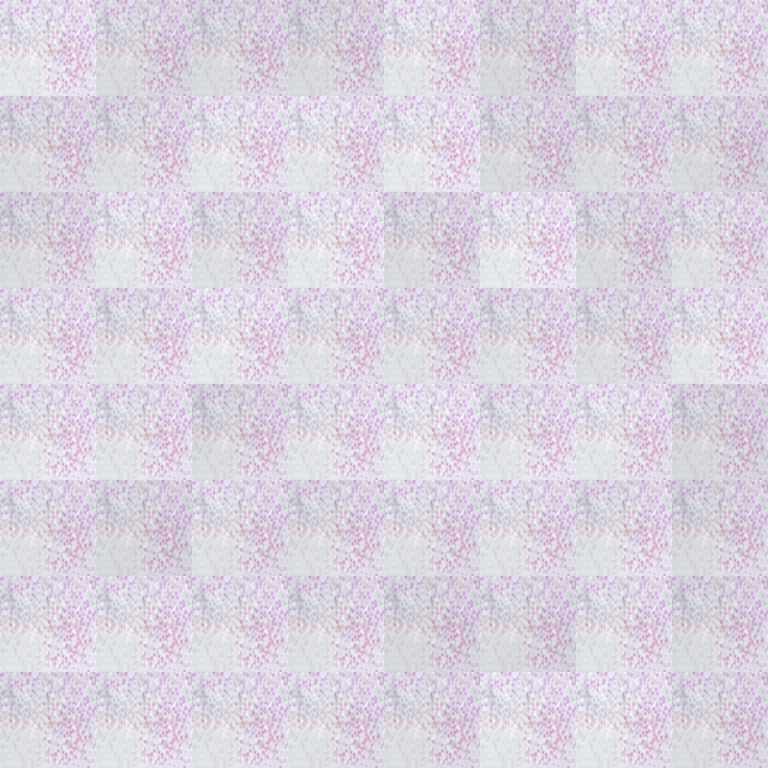
A WebGL 1 fragment shader for this pattern:

```glsl
precision highp float;
// Eight by eight grid of one pale tile: a chalky grey ground speckled with lilac,
// pink, ochre and blue dabs. Soft masks place the jittered dabs inside the tile;
// each repeat gets its own brightness and a slight diagonal shade.

uniform vec2 u_resolution;

float hash(vec2 p) {
  vec3 v = fract(p.xyx * 0.1031);
  v += dot(v, v.yzx + 33.33);
  return fract((v.x + v.y) * v.z);
}

float noise(vec2 p) {
  vec2 i = floor(p);
  vec2 f = fract(p);
  f = f * f * (3.0 - 2.0 * f);
  return mix(mix(hash(i), hash(i + vec2(1.0, 0.0)), f.x),
             mix(hash(i + vec2(0.0, 1.0)), hash(i + 1.0), f.x), f.y);
}

// Soft elliptical patch, 1 at its centre
float patchMask(vec2 q, vec2 centre, vec2 radius) {
  vec2 d = (q - centre) / radius;
  return exp(-dot(d, d));
}

// Jittered paint dabs; density is the share of cells that hold one
float dabs(vec2 p, float density, float seed) {
  float cover = 0.0;
  for (int y = -1; y <= 1; y++) {
    for (int x = -1; x <= 1; x++) {
      vec2 cell = floor(p) + vec2(float(x), float(y));
      vec2 key = cell + seed;
      vec2 jitter = vec2(hash(key), hash(key + 71.0));
      vec2 d = (p - cell - jitter) * vec2(1.1, 0.8);
      float rank = hash(key + 139.0);
      float present = smoothstep(rank - 0.08, rank + 0.08, density);
      cover = max(cover, present * (1.0 - smoothstep(0.15, 0.65, length(d))));
    }
  }
  return cover;
}

vec3 tileColour(vec2 q) {
  // Ragged coordinates keep the patches from looking round
  vec2 w = q + 0.13 * (vec2(noise(q * 9.0 + 5.0), noise(q * 9.0 + 47.0)) - 0.5);
  float clump = noise(q * 13.0 + 90.0);
  float bare = smoothstep(0.56, 0.42, w.x) * smoothstep(0.42, 0.31, w.y);
  float busy = 1.0 - 0.94 * bare;

  // Ground: cool chalk, turning lilac white where the dabs gather
  vec3 colour = mix(vec3(0.875, 0.888, 0.892), vec3(0.888, 0.868, 0.918), busy * 0.85);
  colour = mix(colour, vec3(0.87, 0.90, 0.91), 0.7 * patchMask(w, vec2(0.2, 0.72), vec2(0.25, 0.17)));

  // Dab layers, each gathered in its own part of the tile
  float ochre = patchMask(w, vec2(0.35, 0.49), vec2(0.5, 0.11));
  float lilac = patchMask(w, vec2(0.82, 0.78), vec2(0.3, 0.35))
              + 0.8 * patchMask(w, vec2(0.3, 0.97), vec2(0.25, 0.09));
  float pink = patchMask(w, vec2(0.76, 0.22), vec2(0.25, 0.24));
  float blue = patchMask(w, vec2(0.09, 0.74), vec2(0.11, 0.16));
  colour = mix(colour, vec3(0.79, 0.76, 0.79),
               0.65 * dabs(q * 25.0, busy * (0.16 + 0.35 * clump), 11.0));
  colour = mix(colour, vec3(0.86, 0.77, 0.71),
               0.75 * dabs(q * 27.0, busy * (0.03 + 0.55 * ochre), 211.0));
  colour = mix(colour, vec3(0.70, 0.76, 0.81),
               0.75 * dabs(q * 22.0, busy * (0.03 + 0.55 * blue), 307.0));
  colour = mix(colour, vec3(0.80, 0.62, 0.87),
               0.8 * dabs(q * 28.0, busy * (0.06 + lilac * (0.12 + 0.45 * clump)), 401.0));
  colour = mix(colour, vec3(0.83, 0.61, 0.78),
               0.8 * dabs(q * 26.0, busy * (0.05 + pink * (0.2 + 0.45 * clump)), 503.0));
  colour = mix(colour, vec3(0.94, 0.94, 0.96),
               0.7 * dabs(q * 24.0, busy * 0.22, 601.0));

  // Small dark stains and fine plaster grain
  float stain = patchMask(w, vec2(0.48, 0.72), vec2(0.022, 0.08))
              + 0.8 * patchMask(w, vec2(0.11, 0.73), vec2(0.03, 0.055));
  colour = mix(colour, vec3(0.66, 0.59, 0.66), 0.55 * min(stain, 1.0));
  float grain = noise(q * 47.0 + 13.0) + 0.5 * noise(q * 29.0 + 61.0) - 0.75;
  return colour + grain * mix(0.045, 0.075, busy);
}

void main() {
  vec2 grid = gl_FragCoord.xy / u_resolution * 8.0;
  vec2 cell = floor(grid);
  vec2 q = fract(grid);

  // Uneven exposure from repeat to repeat
  float level = 0.955 + 0.075 * hash(cell + 19.0);
  float slope = 0.06 * (hash(cell + 83.0) - 0.4);
  float shade = level + slope * (q.x - q.y);

  gl_FragColor = vec4(clamp(tileColour(q) * shade, 0.0, 1.0), 1.0);
}
```
